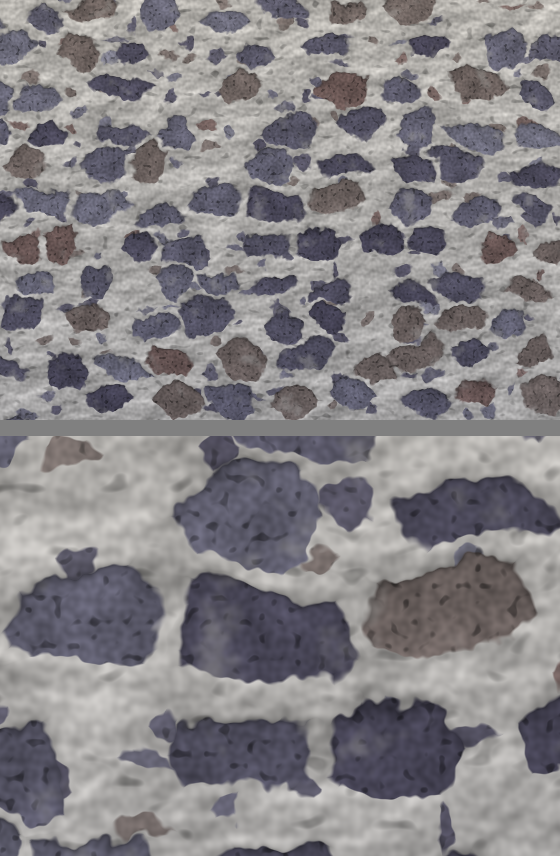
Top: the whole. Bottom: its middle third, enlarged.
Write a Shadertoy shader that draws this texture.

```glsl
const vec3 MORTAR = vec3(0.675, 0.667, 0.652);
const vec3 SLATE_DARK = vec3(0.27, 0.26, 0.325);
const vec3 SLATE = vec3(0.43, 0.43, 0.49);
const vec3 BROWN = vec3(0.43, 0.385, 0.36);
const vec3 RUST = vec3(0.41, 0.33, 0.32);

vec2 hash2(vec2 p) {
    vec3 q = fract(p.xyx * vec3(0.1031, 0.1030, 0.0973));
    q += dot(q, q.yzx + 33.33);
    return fract((q.xx + q.yz) * q.zy);
}

float gradientDot(vec2 corner, vec2 offset) {
    float angle = 6.2832 * hash2(corner).x;
    return dot(vec2(cos(angle), sin(angle)), offset);
}

float noise(vec2 p) {
    vec2 i = floor(p), f = p - i;
    vec2 u = f * f * f * (f * (f * 6.0 - 15.0) + 10.0);
    vec2 e = vec2(1.0, 0.0);
    float low = mix(gradientDot(i, f), gradientDot(i + e, f - e), u.x);
    float high = mix(gradientDot(i + e.yx, f - e.yx), gradientDot(i + 1.0, f - 1.0), u.x);
    return mix(low, high, u.y);
}

float fbm(vec2 p) {
    float sum = 0.0, amp = 1.0;
    for (int i = 0; i < 4; i++) {
        sum += amp * noise(p);
        p = mat2(1.7, 0.9, -0.9, 1.7) * p + 11.3;
        amp *= 0.5;
    }
    return sum;
}

vec2 warp(vec2 p, float scale) {
    return vec2(noise(p * scale), noise(p * scale + 47.0));
}

// Rounded irregular polygon, zero on its outline
float stoneShape(vec2 q, vec2 halfSize, vec2 key) {
    vec2 n = q / halfSize;
    float facets = 0.0;
    for (int k = 0; k < 6; k++) {
        vec2 r = hash2(key + float(k) * 7.0);
        float a = 1.047 * float(k) + 0.9 * r.x;
        facets = max(facets, dot(n, vec2(cos(a), sin(a))) / mix(0.7, 1.0, r.y));
    }
    return (mix(facets, length(n), 0.35) - 1.0) * min(halfSize.x, halfSize.y);
}

// Stones in shifted courses: x = distance, y = random id
vec2 stones(vec2 p, vec2 cell, vec2 sizeRange, float fill, float joint, float seed) {
    float nearest = 1.0, second = 1.0, id = 0.0;
    for (int j = -1; j <= 1; j++) {
        float row = floor(p.y / cell.y) + float(j);
        float shift = hash2(vec2(row + 60.0, seed)).x;
        for (int i = -1; i <= 1; i++) {
            float col = floor(p.x / cell.x - shift) + float(i);
            vec2 key = vec2(col, row) + seed;
            vec2 r = hash2(key), s = hash2(key + 171.0), t = hash2(key + 313.0);
            if (t.x > fill) continue;
            vec2 center = (vec2(col + shift, row) + 0.5 + 0.5 * (r - 0.5)) * cell;
            vec2 halfSize = cell * mix(vec2(sizeRange.x), vec2(sizeRange.y), s);
            float a = 0.7 * (t.y - 0.5);
            vec2 q = mat2(cos(a), -sin(a), sin(a), cos(a)) * (p - center);
            float d = stoneShape(q, halfSize, key);
            if (d < nearest) {
                second = nearest;
                nearest = d;
                id = hash2(key + 531.0).x;
            } else second = min(second, d);
        }
    }
    return vec2(max(nearest, 0.5 * (nearest - second) + joint), id);
}

vec3 stoneColor(vec2 p, float id) {
    vec3 color = mix(SLATE_DARK, SLATE, fract(id * 7.3));
    color = mix(color, BROWN, 0.85 * step(0.7, id));
    color = mix(color, RUST, 0.8 * step(0.93, id));
    float mottle = fbm(p * 22.0 + id * 40.0);
    float pits = smoothstep(0.22, 0.45, noise(p * 105.0 + 9.0));
    color *= 1.0 + 0.22 * mottle + 0.22 * noise(p * 150.0) - 0.3 * pits;
    return mix(color, MORTAR * 0.9, 0.45 * smoothstep(0.2, 0.7, fbm(p * 17.0 + 80.0)));
}

// Rough plaster lit from the upper left
vec3 mortarColor(vec2 p) {
    vec2 stretch = vec2(9.0, 14.0);
    vec2 toLight = vec2(-0.003, 0.006);
    float slope = fbm(p * stretch) - fbm((p + toLight) * stretch);
    float light = 1.0 + 0.75 * slope + 0.08 * fbm(p * 7.0 + 30.0);
    light += 0.13 * noise(p * 120.0);
    light -= 0.22 * smoothstep(0.28, 0.5, noise(p * vec2(38.0, 60.0)));
    return MORTAR * light;
}

void mainImage(out vec4 fragColor, in vec2 fragCoord) {
    vec2 p = fragCoord / iResolution.y;
    float aa = 0.8 / iResolution.y + 0.0008;
    vec2 w = p + 0.02 * warp(p, 15.0) + 0.009 * warp(p, 48.0) + 0.004 * warp(p, 110.0);
    vec2 cell = vec2(0.145, 0.092), sizes = vec2(0.28, 0.53);
    vec2 big = stones(w, cell, sizes, 0.93, 0.005, 20.0);
    vec2 chip = stones(w, vec2(0.062, 0.042), vec2(0.14, 0.42), 0.4, 0.002, 90.0);

    // Mortar with chips, then the large stones
    vec3 color = mortarColor(p);
    color = mix(color, stoneColor(p, chip.y) * 1.04, 0.9 * smoothstep(aa, -aa, chip.x));
    color = mix(color, stoneColor(p, big.y), smoothstep(aa, -aa, big.x));

    // Shadow below overhanging mortar, light on lower lips
    float rise = 0.005;
    float facing = (stones(w + vec2(0.0, rise), cell, sizes, 0.93, 0.005, 20.0).x - big.x) / rise;
    float rim = exp(-abs(big.x + 0.001) * 260.0);
    color *= 1.0 - rim * (0.1 + 0.22 * clamp(facing, -0.6, 1.0));

    // Slight fall-off toward the cool lower edge
    color *= mix(vec3(0.95, 0.955, 0.98), vec3(1.05, 1.045, 1.035), p.y);
    fragColor = vec4(clamp(color, 0.0, 1.0), 1.0);
}
```
